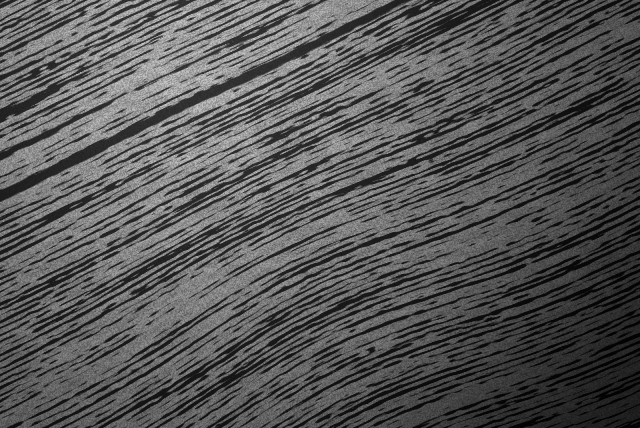
This texture is drawn by a Shadertoy shader. Its source:

```glsl
// Dark brushed wood grain: a slanted, gently bent height field is cut by a
// threshold into raised grey fibres and dark grooves, then lit by a soft
// glow from the upper left and roughened with a fine speckle.

const float TAU = 6.2831853;
const float GRAIN_ANGLE = 0.454;          // slope of the fibres, radians
const float GROOVE_FREQUENCY = 72.0;      // grooves per canvas height
const float GROOVE_LEVEL = 0.15;          // higher leaves fewer grooves
const float PATCH_STRENGTH = 0.30;        // uneven groove density
const float BEND_HEIGHT = 0.055;          // bulge of the lower fibres
const vec2  GLOW_CENTRE = vec2(0.45, 0.90);
const vec2  GLOW_FALLOFF = vec2(1.4, 1.15);
const float AMBIENT = 0.22;
const float GLOW = 0.43;
const float CORNER_SHADE = 0.55;          // darkening at the lower right
const float GROOVE_SHADE = 0.46;
const float EDGE_SOFTNESS = 0.06;
const float SPECKLE_FREQUENCY = 420.0;
const float SPECKLE_STRENGTH = 0.42;
const int   BAND_COUNT = 3;               // broad smooth streaks
const float BAND_START = 0.487;
const float BAND_SPACING = 0.083;

float hash(vec2 p) {
    return fract(sin(dot(p, vec2(127.1, 311.7))) * 43758.5453);
}

// Value noise centred on zero, from -0.5 to 0.5
float noise(vec2 p) {
    vec2 cell = floor(p);
    vec2 f = fract(p);
    f = f * f * (3.0 - 2.0 * f);
    float low = mix(hash(cell), hash(cell + vec2(1.0, 0.0)), f.x);
    float high = mix(hash(cell + vec2(0.0, 1.0)), hash(cell + vec2(1.0)), f.x);
    return mix(low, high, f.y) - 0.5;
}

// Coordinates along (x) and across (y) the bent fibres
vec2 grainSpace(vec2 p) {
    float c = cos(GRAIN_ANGLE), s = sin(GRAIN_ANGLE);
    vec2 g = vec2(c * p.x + s * p.y, c * p.y - s * p.x);
    float bulge = (g.x - 0.78) / 0.38;
    float lower = 1.0 - smoothstep(-0.05, 0.42, g.y);
    g.y -= BEND_HEIGHT * exp(-bulge * bulge) * lower;
    g.y += 0.010 * noise(g * vec2(3.0, 4.0) + 17.0);
    return g;
}

// Fibre height: negative inside the grooves
float fibreHeight(vec2 g) {
    float phase = g.y * GROOVE_FREQUENCY + 1.2 * noise(g * vec2(1.5, 14.0));
    float h = 0.32 * sin(TAU * phase);
    h += 0.80 * noise(g * vec2(2.2, 105.0) + 5.0);
    h += 0.65 * noise(g * vec2(9.0, 170.0) + 31.0);
    float ragged = noise(g * vec2(50.0, 250.0) + 53.0);
    h += 0.70 * ragged + GROOVE_LEVEL;

    // Dense and sparse regions, with a calm zone around the broad streaks
    h += PATCH_STRENGTH * noise(g * vec2(1.6, 16.0) + 71.0);
    float calm = smoothstep(0.43, 0.50, g.y) * (1.0 - smoothstep(0.64, 0.72, g.y));
    h += 0.20 * calm;

    // Broad streaks: the first is whole, the others thin out and break
    for (int i = 0; i < BAND_COUNT; i++) {
        float k = float(i);
        float centre = BAND_START + BAND_SPACING * k;
        float halfWidth = 0.013 - 0.003 * g.x - 0.004 * k;
        halfWidth += 0.012 * k * noise(vec2(g.x * 3.0, k * 9.0));
        float band = (abs(g.y - centre) - halfWidth) * 60.0;
        h = min(h, band + 0.25 * ragged * (1.0 + k));
    }
    return h;
}

void mainImage(out vec4 fragColor, in vec2 fragCoord) {
    vec2 p = fragCoord / iResolution.y;
    vec2 g = grainSpace(p);

    // Soft light, fading into the lower right corner
    vec2 d = p - GLOW_CENTRE;
    float light = AMBIENT + GLOW * exp(-dot(d * d, GLOW_FALLOFF));
    light *= 1.0 - CORNER_SHADE * smoothstep(0.6, 1.5, p.x - p.y);

    // Raised fibres with a fine rough surface
    float speckle = noise(g * SPECKLE_FREQUENCY);
    float mottling = noise(g * vec2(20.0, 140.0) + 91.0);
    float fibre = light * (1.0 + SPECKLE_STRENGTH * speckle + 0.15 * mottling);

    // Smooth dark grooves
    float groove = GROOVE_SHADE * light * light * (1.0 + 0.25 * speckle);

    float h = fibreHeight(g);
    float edge = 0.5 * fwidth(h) + EDGE_SOFTNESS;
    float grey = mix(groove, fibre, smoothstep(-edge, edge, h));
    fragColor = vec4(vec3(clamp(grey, 0.0, 1.0)), 1.0);
}
```
